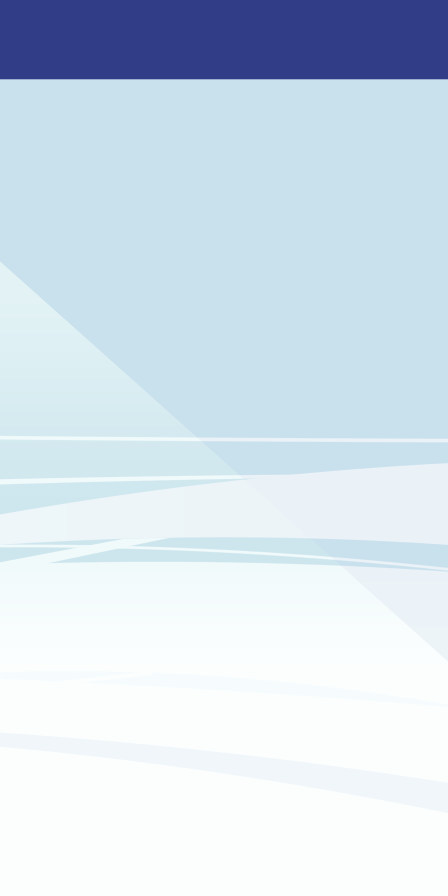
Reproduce this background procedurally as a Shadertoy shader.

```glsl
#define BANNER vec3(0.196, 0.240, 0.530)
#define SKY    vec3(0.790, 0.882, 0.930)
#define TEAL   vec3(0.805, 0.902, 0.930)
#define SHEEN  vec3(0.890, 0.952, 0.962)
#define MIST   vec3(0.920, 0.950, 0.970)
#define FROST  vec3(0.945, 0.980, 0.985)
#define SNOW   vec3(0.987, 0.996, 0.996)
#define BANNER_EDGE 0.9115
#define BEAM_TOP    0.7083
#define BEAM_SLOPE  0.4466

// Parabola through the heights at the left, middle and right
float arc(float x, float left, float middle, float right) {
    return left + x * (4.0 * middle - 3.0 * left - right)
         + 2.0 * x * x * (left - 2.0 * middle + right);
}

// Smooth coverage of the area under an edge
float below(float y, float edge) {
    float soft = 0.75 / iResolution.y;
    return smoothstep(-soft, soft, edge - y);
}

float between(float y, float low, float high) {
    return below(y, high) * (1.0 - below(y, low));
}

float strand(float y, float center, float width) {
    return between(y, center - 0.5 * width, center + 0.5 * width);
}

void mainImage(out vec4 fragColor, in vec2 fragCoord) {
    vec2 uv = fragCoord / iResolution.xy;
    float x = uv.x, y = uv.y;

    // Sky and the slanted beam of light
    float beam = below(y, BEAM_TOP - BEAM_SLOPE * x);
    vec3 light = mix(TEAL, SHEEN, smoothstep(0.40, 0.71, y));
    vec3 color = mix(SKY, light, beam);

    // Thin horizontal strands
    vec3 pale = mix(MIST, FROST, beam);
    color = mix(color, pale, strand(y, arc(x, 0.5115, 0.5095, 0.5083), 0.0040));
    color = mix(color, pale, strand(y, arc(x, 0.4622, 0.4674, 0.4700),
                                    mix(0.0058, 0.0025, x)));

    // Crossing ribbon and strand in the gap beneath the wide band
    float bandLow = arc(x, 0.3919, 0.4004, 0.3919);
    float bandHigh = arc(x, 0.4258, 0.4622, 0.4831);
    float ribbon = between(y, 0.3602 + 0.1046 * x, 0.3724 + 0.095 * x);
    color = mix(color, pale, ribbon * below(y, bandLow));
    color = mix(color, pale, strand(y, arc(x, 0.3906, 0.3848, 0.3646), 0.0030));

    // Wide band
    vec3 bandColor = mix(MIST, mix(FROST, MIST, 0.5 + 0.5 * x), beam);
    color = mix(color, bandColor, between(y, bandLow, bandHigh));

    // Snowy ground, dimmer outside the beam
    float depth = smoothstep(0.38, 0.25, y);
    vec3 ground = mix(mix(MIST, FROST, 0.25 * depth), mix(FROST, SNOW, depth), beam);
    color = mix(color, ground, below(y, arc(x, 0.3698, 0.3724, 0.3620)));

    // Faint drifts on the ground
    float drift = between(y, arc(x, 0.2422, 0.2292, 0.2109), arc(x, 0.2500, 0.2448, 0.2135));
    color = mix(color, FROST, 0.5 * drift);
    float crossing = strand(y, 0.2305 + 0.054 * x, 0.0040) * below(x, 0.34);
    color = mix(color, SNOW, crossing);
    float fold = between(y, arc(x, 0.1667, 0.1367, 0.0925), arc(x, 0.1823, 0.1600, 0.1263));
    color = mix(color, mix(MIST, SNOW, 0.3), fold);

    // Top banner
    color = mix(BANNER, color, below(y, BANNER_EDGE));
    fragColor = vec4(color, 1.0);
}
```
